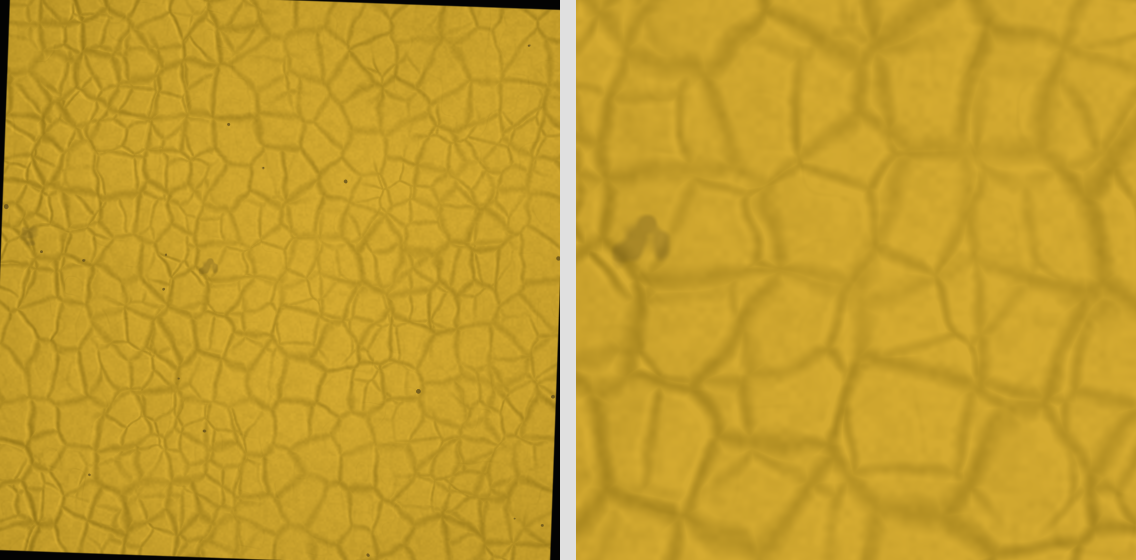
Left: the whole. Right: its middle third, enlarged.
This texture is drawn by a Shadertoy shader. Its source:

```glsl
// Yellow grained leather: a slightly turned square sheet on black.
// Two warped Voronoi crease nets cross each other and form a height field,
// which is lit from the right and dusted with pores, specks and stains.

const vec3 CREASE_COLOR = vec3(0.64, 0.51, 0.11);
const vec3 HIDE_COLOR   = vec3(0.81, 0.65, 0.18);
const vec3 SPECK_COLOR  = vec3(0.36, 0.29, 0.10);
const vec3 BACKDROP     = vec3(0.01);
const float TURN        = 0.036;            // sheet rotation in radians
const vec2 MAIN_CELLS   = vec2(15.5, 13.5); // main grain cells per canvas
const vec2 CROSS_CELLS  = vec2(17.5, 15.0); // fainter crossing net
const float CREASE_WIDTH = 0.14;            // in cell units
const vec2 LIGHT_STEP   = vec2(0.0038, 0.0016);
const float BASE_TONE   = 0.92;

float hash(vec2 p) {
    return fract(sin(dot(p, vec2(127.1, 311.7))) * 43758.5);
}

vec2 hash2(vec2 p) {
    return vec2(hash(p), hash(p + 47.3));
}

float noise(vec2 p) {
    vec2 i = floor(p), f = fract(p);
    f = f * f * (3.0 - 2.0 * f);
    return mix(mix(hash(i), hash(i + vec2(1, 0)), f.x),
               mix(hash(i + vec2(0, 1)), hash(i + vec2(1, 1)), f.x), f.y);
}

vec2 cellPoint(vec2 cell) {
    return cell + 0.5 + 0.84 * (hash2(cell) - 0.5);
}

// Distance to the nearest Voronoi border
float borderDistance(vec2 p) {
    vec2 home = floor(p), nearCell = home, nearest = vec2(9.0);
    for (int y = -1; y <= 1; y++)
    for (int x = -1; x <= 1; x++) {
        vec2 cell = home + vec2(x, y);
        vec2 r = cellPoint(cell) - p;
        if (dot(r, r) < dot(nearest, nearest)) { nearest = r; nearCell = cell; }
    }
    float d = 9.0;
    for (int y = -2; y <= 2; y++)
    for (int x = -2; x <= 2; x++) {
        vec2 r = cellPoint(nearCell + vec2(x, y)) - p;
        vec2 gap = r - nearest;
        if (dot(gap, gap) > 1e-5)
            d = min(d, dot(0.5 * (r + nearest), normalize(gap)));
    }
    return d;
}

// x: crease depth, y: surface height
vec2 leather(vec2 p) {
    vec2 coarse = vec2(noise(p * 9.0), noise(p * 9.0 + 31.0)) - 0.5;
    vec2 fine = vec2(noise(p * 48.0), noise(p * 48.0 + 17.0)) - 0.5;
    vec2 w = p + 0.024 * coarse + 0.007 * fine;
    float mainDist = borderDistance(w * MAIN_CELLS + 40.0);
    float crossDist = borderDistance(w * CROSS_CELLS + 90.0);
    float width = CREASE_WIDTH * (0.65 + 0.75 * noise(p * 19.0 + 5.0));
    float mainCrease = 1.0 - smoothstep(0.0, width, mainDist);
    float crossCrease = 1.0 - smoothstep(0.0, 0.8 * width, crossDist);
    mainCrease *= 0.5 + 0.6 * noise(p * 14.0 + 8.0);
    crossCrease *= 0.75 * smoothstep(0.2, 0.7, noise(p * 11.0 + 63.0));
    // Hair-thin wrinkles on the pads
    float ridge = abs(noise(w * vec2(38.0, 30.0) + 12.0) - 0.5);
    float wrinkle = (1.0 - smoothstep(0.0, 0.09, ridge)) * noise(p * 23.0);
    float depth = max(mainCrease, crossCrease) + 0.15 * wrinkle;
    float dome = 1.1 * min(mainDist, 0.45) + 0.4 * noise(p * 26.0);
    return vec2(depth, dome - depth);
}

// Sparse ragged spots on a jittered grid
float spots(vec2 p, float cells, float radius, float chance) {
    vec2 cell = floor(p * cells);
    vec2 center = (cell + 0.25 + 0.5 * hash2(cell + 7.0)) / cells;
    float d = length(p - center) + radius * (noise(p * 110.0) - 0.5);
    return step(hash(cell + 3.0), chance) * (1.0 - smoothstep(0.4 * radius, radius, d));
}

void mainImage(out vec4 fragColor, in vec2 fragCoord) {
    vec2 uv = (fragCoord - 0.5 * iResolution.xy) / iResolution.y;
    float c = cos(TURN), s = sin(TURN);
    vec2 p = vec2(c * uv.x - s * uv.y, s * uv.x + c * uv.y);

    // Relief is strongest at the left, where light grazes the hide
    vec2 here = leather(p);
    float facing = here.y - leather(p + LIGHT_STEP).y;
    float grazing = mix(0.5, 0.2, smoothstep(-0.5, 0.1, p.x));

    // Tone from creases, relief, light falloff and pores
    vec2 fromGlow = p - vec2(0.1, 0.0);
    float tone = BASE_TONE - 0.58 * here.x + grazing * facing;
    tone += 0.1 - 0.75 * dot(fromGlow, fromGlow);
    tone += 0.16 * (noise(p * 5.0 + 20.0) - 0.5);
    tone += 0.16 * (noise(p * 95.0) - 0.5) + 0.18 * (noise(p * 230.0) - 0.5);
    vec3 color = mix(CREASE_COLOR, HIDE_COLOR, clamp(tone, -0.35, 1.15));

    // Specks and faint stains
    float dirt = 0.75 * spots(p, 13.0, 0.0042, 0.11);
    dirt = max(dirt, 0.3 * spots(p + 0.37, 6.0, 0.018, 0.1));
    color = mix(color, SPECK_COLOR, dirt);

    // Cut edge of the sheet
    float edge = max(abs(p.x), abs(p.y)) - 0.5;
    float soft = 1.0 / iResolution.y;
    color = mix(color, BACKDROP, smoothstep(-soft, soft, edge));
    fragColor = vec4(color, 1.0);
}
```
